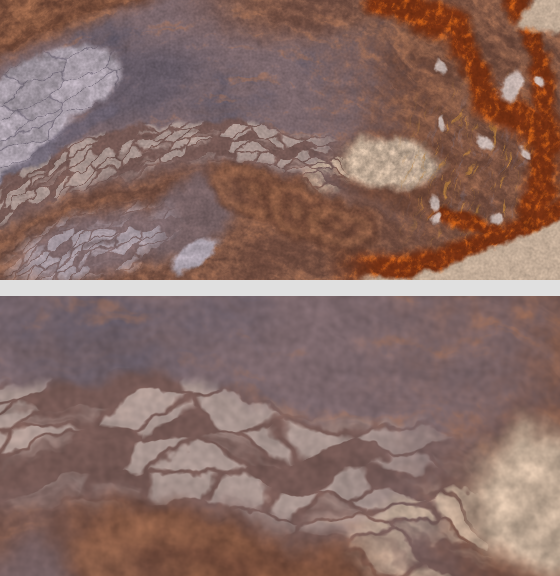
Top, the full canvas; bottom, a detail of the centre.
This texture is drawn by a Shadertoy shader. Its source:

```glsl
const vec3 MAUVE = vec3(0.49, 0.41, 0.425);
const vec3 SLATE = vec3(0.37, 0.34, 0.39);
const vec3 UMBER = vec3(0.42, 0.27, 0.21);
const vec3 TAN = vec3(0.60, 0.40, 0.29);
const vec3 LAVENDER = vec3(0.67, 0.63, 0.67);
const vec3 CREAM = vec3(0.76, 0.67, 0.59);
const vec3 RUST = vec3(0.46, 0.18, 0.06);
const vec3 ORANGE = vec3(0.76, 0.35, 0.08);
const vec3 GOLD = vec3(0.72, 0.50, 0.24);

vec2 hash2(vec2 p) {
    vec3 q = fract(p.xyx * vec3(0.1031, 0.1030, 0.0973));
    q += dot(q, q.yzx + 33.33);
    return fract((q.xx + q.yz) * q.zy);
}

float corner(vec2 i, vec2 f, vec2 o) {
    return dot(hash2(i + o) * 2.0 - 1.0, f - o);
}

float gradientNoise(vec2 p) {
    vec2 i = floor(p), f = p - i, u = f * f * (3.0 - 2.0 * f), e = vec2(0, 1);
    return mix(mix(corner(i, f, e.xx), corner(i, f, e.yx), u.x),
               mix(corner(i, f, e.xy), corner(i, f, e.yy), u.x), u.y);
}

float fbm(vec2 p) {
    float sum = 0.0, amp = 0.8;
    for (int i = 0; i < 4; i++, amp *= 0.55) {
        sum += amp * gradientNoise(p);
        p = mat2(1.6, 1.2, -1.2, 1.6) * p + 7.3;
    }
    return sum;
}

vec2 turn(vec2 v, float a) {
    return mat2(cos(a), -sin(a), sin(a), cos(a)) * v;
}

// Soft tilted ellipse
float blob(vec2 p, vec2 centre, vec2 radius, float tilt, float soft) {
    return 1.0 - smoothstep(1.0 - soft, 1.0 + soft, length(turn(p - centre, tilt) / radius));
}

// Soft line from a to b
float vein(vec2 p, vec2 a, vec2 b, float width) {
    vec2 d = b - a;
    float t = clamp(dot(p - a, d) / dot(d, d), 0.0, 1.0);
    return 1.0 - smoothstep(0.35 * width, width, length(p - a - d * t));
}

// Gap to the cell border, random value of the cell
vec2 flakes(vec2 p) {
    float near = 9.0, next = 9.0, id = 0.0;
    for (int k = 0; k < 9; k++) {
        vec2 cell = floor(p) + vec2(k % 3 - 1, k / 3 - 1), h = hash2(cell);
        float d = length(cell + h - p);
        next = min(next, max(near, d));
        if (d < near) { near = d; id = fract(h.x * 7.0 + h.y * 3.0); }
    }
    return vec2(next - near, id);
}

void mainImage(out vec4 fragColor, in vec2 fragCoord) {
    vec2 p = fragCoord / iResolution.y;
    vec2 w = p + 0.05 * vec2(fbm(p * 5.0), fbm(p * 5.0 + 19.0))
               + 0.018 * vec2(fbm(p * 22.0 + 4.0), fbm(p * 22.0 + 31.0));
    // Flow follows an arch
    vec2 flow = vec2(w.x, w.y - 0.555 + 0.4 * (w.x - 0.75) * (w.x - 0.75));
    float cloud = fbm(p * 4.0 + 11.0), fine = fbm(p * 32.0);
    float streak = fbm(flow * vec2(6, 26));

    // Mauve ground, brown margins
    vec3 earth = mix(UMBER, TAN, smoothstep(-0.3, 0.5, 0.5 * (cloud + streak) + 0.4 * fine));
    vec3 col = mix(MAUVE, SLATE, smoothstep(0.0, 0.6, cloud + streak * 0.4));
    col = mix(col, TAN, 0.5 * smoothstep(0.1, 0.6, streak + fine * 0.4));
    float brown = smoothstep(-0.03, 0.06, w.y - 0.77 - 0.4 * w.x);
    brown = max(brown, 0.9 * smoothstep(1.05, 1.55, w.x + 0.2 * cloud + 0.15 * fine));
    brown = max(brown, 0.8 * blob(w, vec2(1.15, 1), vec2(0.4, 0.15), 0.0, 0.5));
    brown = max(brown, 0.85 * smoothstep(-0.08, -0.2, flow.y));
    col = mix(col, earth, brown);
    col = mix(col, SLATE, 0.75 * blob(w, vec2(0.52, 0.7), vec2(0.22, 0.12), 0.4, 0.6));

    // Pale sheets and cracked arch
    vec2 coarse = flakes(turn(w, 0.45) * vec2(6, 15));
    vec2 thin = flakes(turn(flow, 0.25) * vec2(13, 34));
    float sheet = max(blob(w, vec2(0.19, 0.69), vec2(0.25, 0.125), 0.35, 0.1),
                      blob(w, vec2(0.04, 0.51), vec2(0.25, 0.14), 0.6, 0.12));
    vec3 pale = LAVENDER * (0.9 + 0.14 * coarse.y + 0.1 * fine);
    col = mix(col, mix(SLATE * 1.15, pale, smoothstep(0.0, 0.12, coarse.x + 0.04)), sheet);
    col = mix(col, SLATE * 1.1, 0.8 * vein(w, vec2(0.04, 0.36), vec2(0.4, 0.61), 0.04));
    float band = smoothstep(-0.16, -0.1, flow.y) * smoothstep(0.025, 0.0, flow.y);
    float lit = smoothstep(0.2, 0.5, thin.y + 0.3 * streak) * smoothstep(0.03, 0.22, thin.x);
    vec3 chip = mix(mix(UMBER, MAUVE, 0.5), mix(LAVENDER, CREAM, 0.55), lit * 0.85);
    col = mix(col, chip, 0.9 * band * smoothstep(1.3, 1.05, w.x));

    // Lower hollow and chips
    col = mix(col, MAUVE * 0.95, 0.9 * blob(w, vec2(0.68, 0.22), vec2(0.2, 0.12), 0.7, 0.3));
    col = mix(col, mix(MAUVE, LAVENDER, lit), 0.9 * blob(w, vec2(0.32, 0.12), vec2(0.29, 0.11), 0.3, 0.35));
    col = mix(col, LAVENDER, blob(w, vec2(0.7, 0.08), vec2(0.1, 0.04), 0.6, 0.2));

    // Ringed brown mounds
    for (float k = 0.0; k < 3.0; k++) {
        float d = length(turn(w - vec2(0.89 + 0.16 * k, 0.31 - 0.06 * k), -0.5) / vec2(0.16, 0.1));
        float ring = 0.5 + 0.5 * sin(d * 11.0 + 2.0 * cloud + k);
        col = mix(col, mix(UMBER, TAN, ring * 0.7 + 0.4 * fine), 0.85 * smoothstep(1.15, 0.8, d));
    }

    // Cream knot, dark rim
    col = mix(col, UMBER, 0.75 * blob(w, vec2(1.42, 0.39), vec2(0.21, 0.14), -0.1, 0.25));
    float knot = max(blob(w, vec2(1.4, 0.42), vec2(0.17, 0.095), -0.1, 0.2),
                     0.8 * lit * blob(w, vec2(1.22, 0.4), vec2(0.14, 0.05), 0.4, 0.3));
    col = mix(col, CREAM * (0.98 + 0.25 * fine), knot);

    // Golden fibres
    float fibre = fbm(turn(w, -0.3) * vec2(55, 11));
    float zone = blob(w, vec2(1.72, 0.4), vec2(0.26, 0.3), -0.3, 0.5);
    col = mix(col, GOLD, 0.8 * zone * smoothstep(0.1, 0.45, fibre));
    col = mix(col, MAUVE, 0.5 * zone * smoothstep(0.1, 0.5, -fibre));

    // Rust seams, cream outside
    float rim = w.y - 0.46 * pow(max(w.x - 1.3, 0.0), 2.0);
    float rust = smoothstep(1.15, 1.4, w.x) * smoothstep(0.11, 0.05, rim);
    vec2 bend = vec2(1.62, 0.91), fork = vec2(1.75, 0.65), knee = vec2(1.93, 0.78), joint = vec2(1.96, 0.5);
    rust = max(rust, vein(w, vec2(1.36, 1), bend, 0.09));
    rust = max(rust, max(vein(w, bend, fork, 0.075), vein(w, fork, joint, 0.085)));
    rust = max(rust, max(vein(w, vec2(1.83, 1), knee, 0.05), vein(w, knee, joint, 0.065)));
    rust = max(rust, vein(w, joint, vec2(1.9, 0.2), 0.08));
    rust = max(rust, vein(w, vec2(1.57, 0.24), vec2(1.84, 0.14), 0.045));
    col = mix(col, mix(RUST, ORANGE, smoothstep(-0.1, 0.6, fine + 0.5 * fibre)), rust * 0.92);
    float outside = smoothstep(0.012, -0.012, rim) * smoothstep(1.25, 1.35, w.x);
    outside = max(outside, smoothstep(1.47, 1.5, w.x - 0.4 * w.y) * smoothstep(0.87, 0.9, w.y));
    col = mix(col, CREAM, outside);

    // White flecks
    float fleck = blob(w, vec2(1.83, 0.69), vec2(0.035, 0.06), -0.2, 0.25);
    for (float k = 0.0; k < 8.0; k++) {
        vec2 h = hash2(vec2(k, 5));
        fleck = max(fleck, blob(w, vec2(1.52, 0.2) + h * vec2(0.45, 0.6), vec2(0.015, 0.024), h.x, 0.4));
    }
    col = mix(col, mix(LAVENDER, CREAM, 0.5) * 1.08, fleck);

    // Grain
    col *= 1.0 + 0.14 * fine + 0.14 * streak * (1.0 - outside) + 0.12 * gradientNoise(p * 110.0);
    fragColor = vec4(clamp(col, 0.0, 1.0), 1);
}
```
